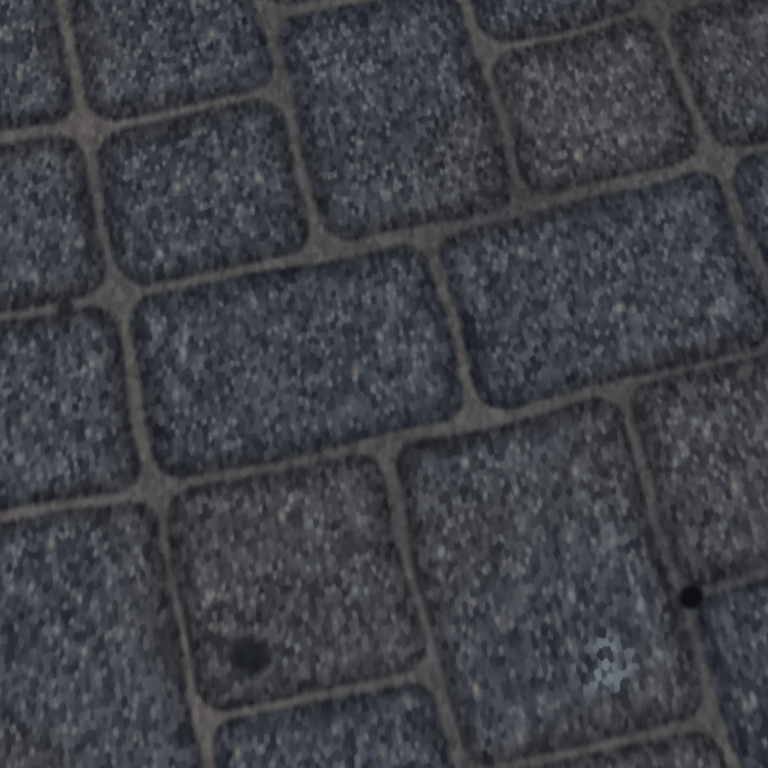
Reproduce this texture procedurally as a Shadertoy shader.

```glsl
// Worn dark granite paving: three slanted courses of rounded setts with pale dusty joints.

const vec3 STONE_BLUE = vec3(0.248, 0.264, 0.302);
const vec3 STONE_GREY = vec3(0.262, 0.266, 0.282);
const vec3 MORTAR = vec3(0.345, 0.335, 0.330);
const vec3 MORTAR_DAMP = vec3(0.245, 0.250, 0.262);
const vec3 FLECK_COOL = vec3(0.45, 0.51, 0.53);
const vec3 FLECK_WARM = vec3(0.55, 0.51, 0.45);
const vec3 SOOT = vec3(0.09, 0.10, 0.12);

float hash(vec2 p) {
    vec3 q = fract(p.xyx * vec3(0.1031, 0.1030, 0.0973));
    q += dot(q, q.yzx + 33.33);
    return fract((q.x + q.y) * q.z);
}

// Smooth cellular noise: x = blended shade of the cells, y = rare bright flecks, z = fleck hue
vec3 grains(vec2 p, float rarity) {
    vec2 cell = floor(p);
    float total = 0.0, shade = 0.0, fleck = 0.0, hue = 0.0;
    for (int j = -1; j <= 1; j++)
    for (int i = -1; i <= 1; i++) {
        vec2 id = cell + vec2(i, j);
        vec2 seed = id + 0.15 + 0.7 * vec2(hash(id + 17.0), hash(id + 71.0));
        float d2 = dot(p - seed, p - seed);
        float weight = exp(-7.0 * d2);
        float rnd = hash(id + 140.0);
        total += weight;
        shade += weight * rnd;
        hue += weight * hash(id + 230.0);
        fleck += smoothstep(rarity, 1.0, rnd) * exp(-9.0 * d2);
    }
    return vec3(shade / total, fleck, hue / total);
}

// Slow irregular drift between -1 and 1
float drift(vec2 p) {
    return (sin(p.x + 1.7 * sin(p.y * 0.8)) + sin(p.y * 1.3 + 1.4 * sin(p.x * 0.7 + 2.0))) * 0.5;
}

float roundedBox(vec2 p, vec2 halfSize, float radius) {
    vec2 q = abs(p) - halfSize + radius;
    return length(max(q, 0.0)) + min(max(q.x, q.y), 0.0) - radius;
}

// Straightens the leaning, widening courses into a flat layout
vec2 layoutSpace(vec2 p) {
    return vec2((p.x - 0.165 * p.y) / (1.0 + 0.23 * p.y),
                p.y + 0.17 * p.x + 0.05 * p.x * p.x);
}

// Sett of one course under uv: xy = centre, zw = half size
vec4 settInCourse(vec2 uv, vec2 span, vec4 joints, vec4 splits) {
    int column = int(dot(step(joints, vec4(uv.x)), vec4(1.0)));
    float left = column == 0 ? -0.4 : joints[column - 1];
    float right = column == 4 ? 2.0 : joints[column];
    float split = min(splits[min(column, 3)], span.y);
    vec2 rows = uv.y < split ? vec2(span.x, split) : vec2(split, span.y);
    vec2 low = vec2(left, rows.x), high = vec2(right, rows.y);
    return vec4(low + high, high - low) * 0.5;
}

vec4 findSett(vec2 uv) {
    const float UPPER = 0.411, LOWER = 0.673;
    if (uv.y < UPPER)
        return settInCourse(uv, vec2(-0.3, UPPER),
            vec4(0.081, 0.341, 0.605, 0.853), vec4(0.182, 0.189, 0.086, 0.195));
    if (uv.y < LOWER)
        return settInCourse(uv, vec2(UPPER, LOWER), vec4(0.081, 0.474, 0.861, 2.0), vec4(2.0));
    return settInCourse(uv, vec2(LOWER, 2.0),
        vec4(0.085, 0.353, 0.644, 2.0), vec4(2.0, 0.986, 1.135, 0.968));
}

// Soft blot with a ragged rim
float blot(vec2 p, vec2 centre, float radius) {
    float d = length(p - centre) + 0.2 * radius * drift(p * 90.0);
    return 1.0 - smoothstep(0.45 * radius, 1.25 * radius, d);
}

void mainImage(out vec4 fragColor, in vec2 fragCoord) {
    vec2 p = fragCoord / iResolution.xy;
    p.y = 1.0 - p.y;

    // Setts and their worn outlines
    vec2 wobble = vec2(drift(p * 23.0), drift(p.yx * 21.0 + 4.0));
    vec2 uv = layoutSpace(p + 0.0035 * wobble);
    vec4 sett = findSett(uv);
    vec2 scale = vec2(0.97 * (1.0 + 0.23 * p.y), 0.97);
    float gap = 0.007 + 0.0025 * drift(p * 14.0 + 7.0);
    float dist = roundedBox((uv - sett.xy) * scale, sett.zw * scale - gap, 0.036);

    // Granite grain, slightly streaked and coarser toward the bottom
    vec2 grainPos = mat2(1.0, 0.25, -0.1, 0.75) * p / (1.0 + 0.25 * p.y);
    vec3 fine = grains(grainPos * 165.0, 0.80);
    vec3 coarse = grains(grainPos * 85.0 + 50.0, 0.93);
    float grain = 0.15 * (fine.x - 0.5) + 0.08 * (coarse.x - 0.5);

    // Stone faces with darkened shoulders
    float tone = hash(floor(sett.xy * 97.0) + 9.0);
    vec3 color = mix(STONE_BLUE, STONE_GREY, clamp(tone + 0.4 * drift(p * 9.0), 0.0, 1.0));
    color += 0.02 * (tone - 0.5) + 0.010 * drift(p * 17.0) + grain;
    float face = smoothstep(0.0, 0.036, -dist);
    color = mix(color, mix(FLECK_COOL, FLECK_WARM, fine.z), 0.45 * fine.y * face);
    color = mix(color, mix(FLECK_COOL, FLECK_WARM, coarse.z), 0.75 * min(coarse.y, 1.0) * face);
    color *= mix(0.68, 1.0, face);

    // Dusty joints, damper toward the right
    float damp = clamp(0.15 + 0.45 * p.x + 0.35 * drift(p * 11.0 + 3.0), 0.0, 0.85);
    vec3 joint = mix(MORTAR, MORTAR_DAMP, damp) + 0.5 * grain;
    color = mix(color, joint, smoothstep(-0.005, 0.006, dist));

    // Stains, a pit and a pale scuff
    color = mix(color, SOOT, 0.75 * blot(p, vec2(0.320, 0.855), 0.032));
    color = mix(color, SOOT * 0.5, 0.95 * blot(p, vec2(0.901, 0.777), 0.018));
    color = mix(color, SOOT, 0.7 * blot(p, vec2(0.085, 0.398), 0.012));
    float scuff = blot(p, vec2(0.785, 0.865), 0.045) * smoothstep(0.35, 0.75, fine.x);
    color = mix(color, FLECK_COOL, 0.65 * scuff);

    fragColor = vec4(clamp(color, 0.0, 1.0), 1.0);
}
```
